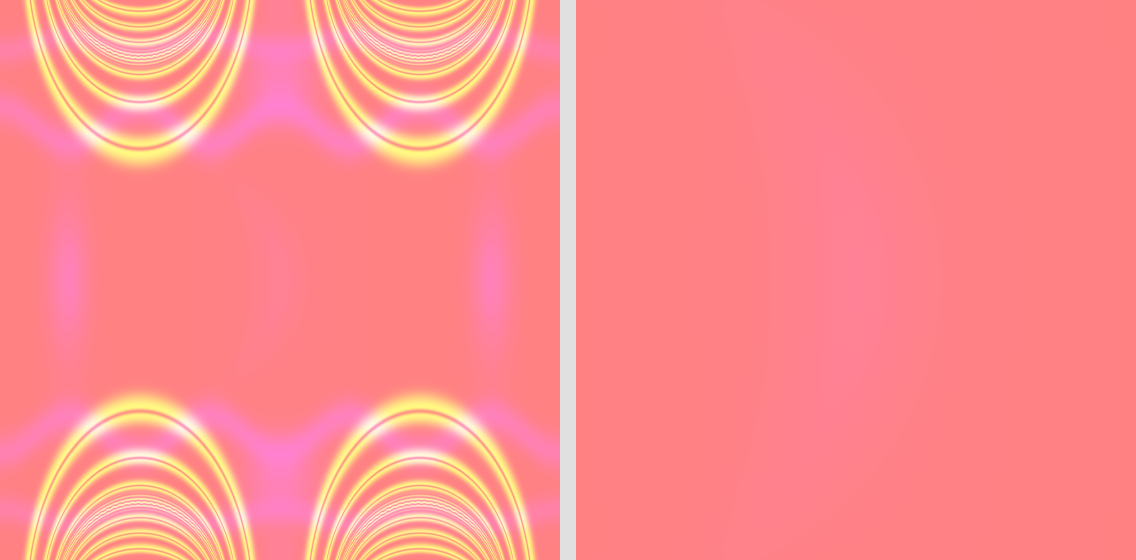
Left: the whole. Right: its middle third, enlarged.
Reproduce this background procedurally as a Shadertoy shader.

```glsl
// Two stacks of glowing arches, mirrored at the top and bottom edges, over coral.
// Each arch is a contour of a family of growing ellipses. Arches raise green and
// soft waves raise blue, so they give yellow, violet, and white where they cross.

const float TAU = 6.2831853;
const float STACKS = 2.0;            // arch stacks across
const int ARCHES = 7;                // arches in each stack
const int SAMPLES = 3;               // antialiasing grid per axis

const float SINK = 0.078;            // ellipse centre lies this far past the edge
const float SIDE = 0.0911;           // half width of the smallest ellipse
const float WIDEN = 0.32;            // half width gained per unit of height

const float ARCH_RADIUS[ARCHES] = float[](0.098, 0.126, 0.1535, 0.181, 0.211, 0.2604, 0.3438);
const float ARCH_GLOW[ARCHES] = float[](0.0075, 0.0065, 0.0065, 0.012, 0.0075, 0.0125, 0.023);
const float ARCH_CORE[ARCHES] = float[](0.0018, 0.0017, 0.0017, 0.0, 0.0017, 0.0024, 0.0042);
const int FINE_ARCH = 3;             // arch split into fine broken lines
const float FINE_PITCH = 0.0062;
const float DASHES = 90.0;
const float OUTER_SPREAD = 1.35;     // the glow reaches further outwards

const vec3 CORAL = vec3(1.0, 0.505, 0.51);
const vec3 LIT = vec3(1.0, 1.0, 1.0);

float bell(float x, float width) {
    float t = x / width;
    return exp(-t * t);
}

// Height radius of the ellipse through p, by Newton steps
float archRadius(vec2 p) {
    float h = p.y + SINK;
    float r = h;
    for (int i = 0; i < 7; i++) {
        float w = SIDE + WIDEN * r;
        float g = p.x * p.x / (w * w) + h * h / (r * r);
        float slope = -2.0 * (WIDEN * p.x * p.x / (w * w * w) + h * h / (r * r * r));
        r += 2.0 * (g - g * sqrt(g)) / slope;
    }
    return r;
}

// Bright bands with a dark core line
float arches(vec2 p) {
    float r = archRadius(p);
    float light = 0.0;
    for (int i = 0; i < ARCHES; i++) {
        float d = r - ARCH_RADIUS[i];
        float spread = ARCH_GLOW[i] * (d > 0.0 ? OUTER_SPREAD : 1.0);
        float t = d / spread;
        float band = exp(-pow(abs(t), 2.6));
        if (i == FINE_ARCH) {
            float dash = 0.8 * sin(TAU * DASHES * p.x) * bell(d, 0.006);
            band *= 0.55 + 0.45 * cos(TAU * d / FINE_PITCH + dash);
        } else {
            band *= 1.0 - 0.85 * bell(d, ARCH_CORE[i]);
        }
        light = max(light, band);
    }
    return light;
}

// Violet haze: two wavy bands, a knot between stacks and faint vertical streaks
float haze(vec2 uv, float edge) {
    float wave = cos(TAU * 2.0 * STACKS * uv.x);
    float side = abs(uv.x - 0.5);
    float mid = uv.y - 0.5;

    float upper = 0.46 * bell(edge - 0.224 + 0.033 * wave, 0.032);
    float lower = 0.36 * bell(edge - 0.078 - 0.013 * wave, 0.026);
    float knot = 0.42 * bell(side, 0.065) * bell(edge - 0.145, 0.07);
    float tip = 0.16 * bell(side, 0.04) * bell(edge, 0.06);

    float column = bell(side - 0.378, 0.036);
    float streak = column * (0.3 * bell(mid, 0.11) + 0.13 * bell(mid, 0.25));
    float bend = uv.x - 0.5 + 0.052 * mid * mid / 0.0196;
    float arc = 0.1 * bell(bend, 0.035) * bell(mid, 0.16);
    float veil = 0.05 * bell(side, 0.1) * bell(mid, 0.25);

    float bands = max(upper, lower) * mix(0.75, 1.0, bell(side, 0.4));
    return bands + knot * (1.0 - bands) + tip + streak + arc + veil;
}

vec3 shade(vec2 uv) {
    uv = fract(uv);
    float edge = min(uv.y, 1.0 - uv.y);
    float x = (fract(uv.x * STACKS) - 0.5) / STACKS;
    float gold = arches(vec2(x, edge));
    float violet = haze(uv, edge);
    violet = min(violet * (1.0 + 0.8 * gold), 1.0);
    return mix(CORAL, LIT, vec3(0.0, gold, violet));
}

void mainImage(out vec4 fragColor, in vec2 fragCoord) {
    vec3 sum = vec3(0.0);
    for (int j = 0; j < SAMPLES; j++)
        for (int i = 0; i < SAMPLES; i++) {
            vec2 offset = (vec2(i, j) + 0.5) / float(SAMPLES) - 0.5;
            sum += shade((fragCoord + offset) / iResolution.xy);
        }
    fragColor = vec4(sum / float(SAMPLES * SAMPLES), 1.0);
}
```
